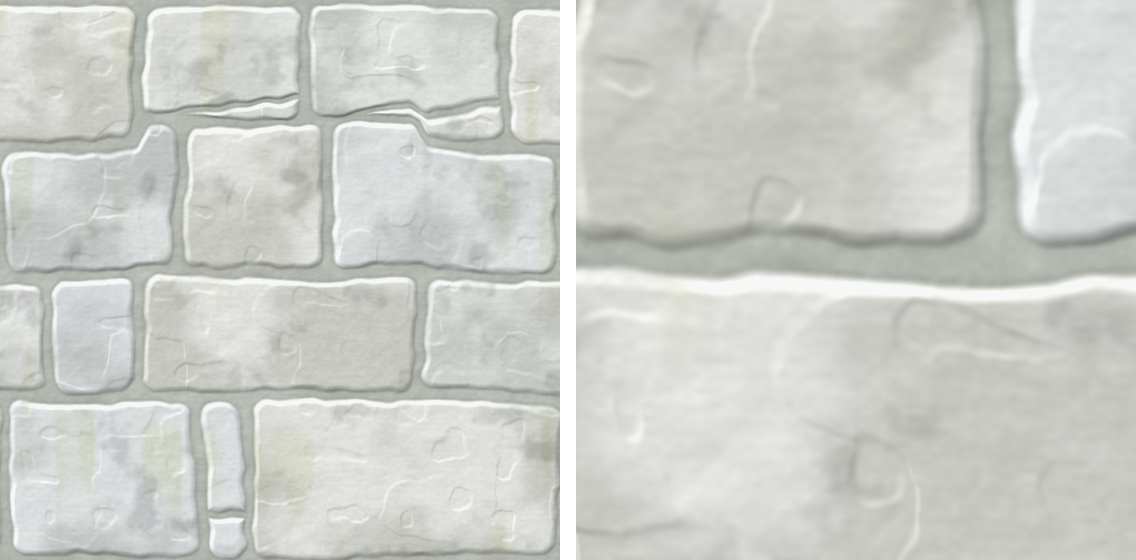
Left: the whole. Right: its middle third, enlarged.
This texture is drawn by a Shadertoy shader. Its source:

```glsl
float hash(vec2 p) {
    return fract(sin(dot(p, vec2(127.1, 311.7))) * 43758.5453);
}

float noise(vec2 p) {
    vec2 i = floor(p), f = fract(p);
    f = f * f * (3.0 - 2.0 * f);
    return mix(mix(hash(i), hash(i + vec2(1, 0)), f.x),
               mix(hash(i + vec2(0, 1)), hash(i + vec2(1, 1)), f.x), f.y);
}

float fbm(vec2 p) {
    float sum = 0.0, amp = 0.53;
    for (int i = 0; i < 4; i++) {
        sum += amp * noise(p);
        p = p * 2.03 + 17.3;
        amp *= 0.5;
    }
    return sum;
}

// x: depth inside the nearest stone (negative in mortar), y: stone id
vec2 stoneAt(vec2 p) {
    // Wavy courses and chipped edges
    p += 0.018 * (vec2(noise(p * 7.0), noise(p * 7.0 + 40.0)) - 0.5)
       + 0.008 * (vec2(noise(p * 36.0), noise(p * 36.0 + 70.0)) - 0.5);
    float tallStone = smoothstep(0.23, 0.27, p.x) * smoothstep(0.77, 0.73, p.x);
    p.y -= 0.04 * tallStone * smoothstep(0.11, 0.0, abs(p.y - 0.77));

    // Course heights and upright joints, repeating across the width
    float courses[5] = float[5](0.0, 0.29, 0.51, 0.745, 1.0);
    vec3 joints[4] = vec3[4](vec3(0.003, 0.357, 0.44), vec3(0.085, 0.252, 0.748),
                             vec3(0.0, 0.32, 0.577), vec3(0.248, 0.537, 0.907));
    int row = int(step(0.29, p.y) + step(0.51, p.y) + step(0.745, p.y));
    vec3 j = joints[row];
    float left = j.z - 1.0, right = j.x, column = 0.0;
    if (p.x >= j.x) { left = j.x; right = j.y; column = 1.0; }
    if (p.x >= j.y) { left = j.y; right = j.z; column = 2.0; }
    if (p.x >= j.z) { left = j.z; right = j.x + 1.0; column = 0.0; }
    float id = float(row) * 3.0 + column;

    // Rounded, slightly skewed block
    vec2 low = vec2(left, courses[row]), high = vec2(right, courses[row + 1]);
    vec2 size = high - low, q = p - 0.5 * (low + high);
    q += q.yx * (vec2(hash(vec2(id, 3.0)), hash(vec2(id, 8.0))) - 0.5) * 0.07;
    vec2 e = abs(q) - size * 0.5 + 0.035;
    float d = length(max(e, 0.0)) + min(max(e.x, e.y), 0.0) - 0.025;

    // Slanted seam that splits off a small filler stone
    if (id == 2.0 || id > 9.5) {
        vec2 a = size * vec2(-0.4, id == 2.0 ? -0.2 : -0.5);
        vec2 along = normalize(size * vec2(0.5, -0.2) - a);
        d = max(d, 0.007 - abs(dot(q - a, vec2(-along.y, along.x))));
    }
    return vec2(-d, id);
}

float relief(vec2 p) {
    vec2 stone = stoneAt(p);
    float inside = smoothstep(-0.002, 0.010, stone.x);
    // Chipped ledges, fading in and out
    vec2 w = p + 0.05 * (vec2(fbm(p * 13.0), fbm(p * 13.0 + 31.0)) - 0.5);
    float ledge = smoothstep(0.48, 0.54, noise(w * vec2(14.0, 11.0) + stone.y * 7.0));
    ledge *= smoothstep(0.3, 0.65, noise(p * 9.0 + 50.0));
    float pit = smoothstep(0.74, 0.86, noise(w * vec2(22.0, 26.0) + 9.0));
    float rough = fbm(p * vec2(27.0, 31.0));
    return inside * (1.0 + 0.28 * ledge - 0.35 * pit + 0.6 * rough)
         + (1.0 - inside) * 0.4 * fbm(p * 50.0);
}

void mainImage(out vec4 fragColor, in vec2 fragCoord) {
    vec2 p = fragCoord / iResolution.xy;
    vec2 stone = stoneAt(p);
    float inside = smoothstep(-0.003, 0.004, stone.x);

    // Pale stone with cloudy tone and a tint per block
    float cloud = fbm(p * 7.0 + stone.y * 5.0);
    vec3 stoneColor = mix(vec3(0.765, 0.775, 0.76), vec3(0.865, 0.875, 0.868),
                          smoothstep(0.28, 0.62, cloud));
    stoneColor += (hash(vec2(stone.y, 5.0)) - 0.5) * vec3(0.025, 0.015, -0.01);

    // Weathering: upright ochre streaks and grey blotches
    float streak = smoothstep(0.5, 0.85, noise(p * vec2(38.0, 5.0)))
                 * smoothstep(0.35, 0.7, noise(p * 6.0 + 20.0));
    stoneColor -= streak * vec3(0.035, 0.035, 0.085);
    stoneColor -= 0.09 * smoothstep(0.6, 0.8, fbm(p * 15.0 + 60.0));

    // Mortar, darkest where it meets the stones
    vec3 mortarColor = vec3(0.70, 0.72, 0.69) + 0.09 * (fbm(p * 24.0) - 0.45);
    vec3 color = mix(mortarColor, stoneColor, inside);
    color -= 0.045 * exp(-pow((stone.x + 0.001) / 0.004, 2.0));

    // Light from the upper left
    float light = relief(p) - relief(p + vec2(-0.0025, 0.004));
    color += light * (light > 0.0 ? 0.29 : 0.24);

    // Fine woven grain
    color += 0.025 * (noise(p * vec2(170.0, 230.0)) - 0.5)
           + 0.02 * (noise(p * vec2(25.0, 210.0)) - 0.5);
    fragColor = vec4(clamp(color, 0.0, 0.97), 1.0);
}
```
